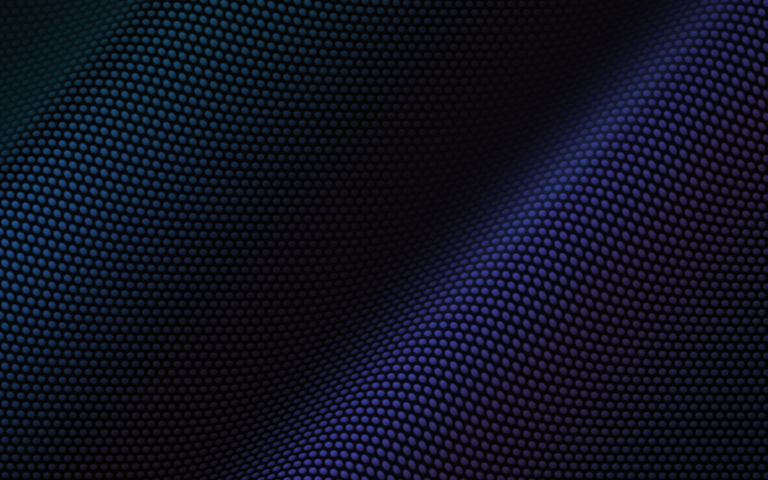
Write a Shadertoy shader that draws this background.

```glsl
// Dark beaded fabric with two diagonal folds, lit teal, blue and indigo.

const float FOLD_SLANT = 0.895;   // horizontal run of a fold per unit of height
const float LEFT_FOLD = -0.61;
const float RIGHT_FOLD = 0.625;
const vec2 BEAD_COUNT = vec2(46.0, 56.0);   // beads per canvas height

const vec3 SHADOW = vec3(0.031, 0.031, 0.046);
const vec3 TEAL = vec3(0.015, 0.090, 0.125);
const vec3 BLUE = vec3(0.030, 0.105, 0.190);
const vec3 GREEN = vec3(0.005, 0.075, 0.085);
const vec3 INDIGO = vec3(0.070, 0.075, 0.210);
const vec3 PURPLE = vec3(0.048, 0.028, 0.070);
const vec3 WARM = vec3(0.020, 0.002, 0.004);
const vec3 SLATE = vec3(0.012, 0.016, 0.035);
const vec3 SHEEN = vec3(0.035, 0.060, 0.095);

// Bell curve with a separate width on each side of its centre
float bump(float x, float centre, float leftWidth, float rightWidth) {
    float t = (x - centre) / (x < centre ? leftWidth : rightWidth);
    return exp(-t * t);
}

// Height of the cloth across the folds
float clothHeight(float across) {
    return 0.07 * bump(across, LEFT_FOLD + 0.05, 0.15, 0.28)
         + 0.10 * bump(across, RIGHT_FOLD, 0.18, 0.28);
}

// Broad light on the cloth, before the beads
vec3 clothColor(float across, float y) {
    float behind = 1.0 - smoothstep(LEFT_FOLD - 0.03, LEFT_FOLD + 0.07, across);
    float cornerFade = smoothstep(-0.95, LEFT_FOLD, across);
    vec3 leftLight = mix(BLUE, TEAL, smoothstep(0.45, 0.95, y));
    vec3 color = SHADOW;
    color += GREEN * behind * mix(0.4, 1.0, cornerFade);
    color += leftLight * bump(across, LEFT_FOLD + 0.13, 0.12, 0.40);
    color += WARM * bump(across, 0.25, 0.22, 0.20);
    color += INDIGO * bump(across, RIGHT_FOLD, 0.13, 0.20)
           * mix(1.0, 0.7, smoothstep(0.55, 1.0, y));
    color += PURPLE * bump(across, 0.92, 0.20, 0.30);
    color += SLATE * smoothstep(0.9, 1.3, across);
    return color;
}

// Brightness of staggered beads, lit from one side; fades when cells get small
float beads(vec2 cell, float softness) {
    float footprint = max(fwidth(cell.x), fwidth(cell.y));
    cell.x += 0.5 * mod(floor(cell.y), 2.0);
    vec2 local = fract(cell) - 0.5;
    float edge = 0.10 + 0.4 * footprint;
    float disc = 1.0 - smoothstep(0.36 - edge, 0.36 + edge, length(local));
    float shading = 1.65 + 1.6 * local.y - 1.1 * local.x;
    float sharp = 0.26 + disc * shading;
    float blur = max(softness, smoothstep(0.4, 0.9, footprint));
    return mix(sharp, 0.9, blur);
}

void mainImage(out vec4 fragColor, in vec2 fragCoord) {
    vec2 p = fragCoord / iResolution.y;
    float across = p.x - FOLD_SLANT * p.y;

    // Lift the weave over the folds
    vec2 weave = vec2(p.x, p.y - clothHeight(across));

    // Soft focus behind each fold
    float hidden = 0.70 * (1.0 - smoothstep(LEFT_FOLD - 0.04, LEFT_FOLD + 0.06, across));
    float hollow = 0.80 * bump(across, 0.47, 0.34, 0.18) * smoothstep(0.05, 0.75, p.y);
    float softness = max(hidden, hollow);

    vec3 color = clothColor(across, p.y) * beads(weave * BEAD_COUNT, softness);

    // Smooth sheen along the right crest
    float crest = bump(across, RIGHT_FOLD - 0.015, 0.06, 0.035);
    color += SHEEN * crest * bump(p.y, 0.65, 0.32, 0.38);

    fragColor = vec4(color, 1.0);
}
```
